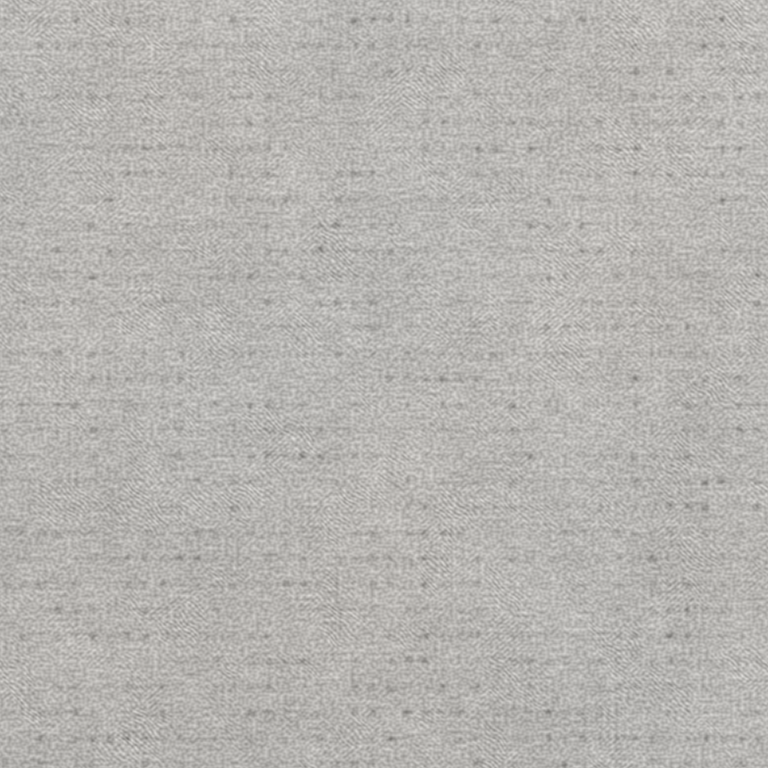
Write a WebGL 1 fragment shader that draws this texture.

```glsl
precision highp float;
// Warm grey woven cloth with a grid of faint dark pinholes and a patchy fine twill.

uniform vec2 u_resolution;

const float TAU = 6.2831853;
const vec2 PINHOLE_COUNT = vec2(43.9, 29.95);
const vec2 PINHOLE_PHASE = vec2(0.30, 0.17);
const vec2 PINHOLE_RADIUS = vec2(0.0046, 0.0042);
const vec2 TWILL_FREQUENCY = vec2(122.0, 142.0);
const vec2 GRAIN_FREQUENCY = vec2(195.0, 225.0);
const vec3 CLOTH_COLOR = vec3(0.722, 0.715, 0.702);

float hash(vec2 p) {
  vec3 q = fract(p.xyx * 0.1031);
  q += dot(q, q.yzx + 33.33);
  return fract((q.x + q.y) * q.z);
}

float cornerSlope(vec2 cell, vec2 offset) {
  float angle = TAU * hash(cell);
  return dot(vec2(cos(angle), sin(angle)), offset);
}

// Gradient noise, centred on zero
float noise(vec2 p) {
  vec2 i = floor(p);
  vec2 f = fract(p);
  vec2 w = f * f * f * (f * (f * 6.0 - 15.0) + 10.0);
  vec2 e = vec2(1.0, 0.0);
  float low = mix(cornerSlope(i, f), cornerSlope(i + e, f - e), w.x);
  float high = mix(cornerSlope(i + e.yx, f - e.yx), cornerSlope(i + 1.0, f - 1.0), w.x);
  return mix(low, high, w.y);
}

// Fades detail too fine for the pixel grid
float detailFade(float frequency, float pixel) {
  return 1.0 - smoothstep(0.45, 0.9, frequency * pixel);
}

// Diagonal ribs, whose slant flips from patch to patch
float twill(vec2 uv, vec2 frequency) {
  vec2 p = uv * frequency + 0.5 * noise(uv * 45.0);
  float falling = sin(TAU * (p.x + p.y));
  float rising = sin(TAU * (p.x - p.y));
  float slant = smoothstep(-0.08, 0.22, noise(uv * vec2(19.0, 16.0) + 7.0));
  float strength = smoothstep(-0.3, 0.45, noise(uv * 13.0 + 31.0));
  return mix(falling, 0.7 * rising, slant) * strength;
}

// Soft pinholes of uneven depth and slightly uneven place
float pinholes(vec2 uv, vec2 count, vec2 phase, vec2 radius) {
  vec2 grid = uv * count - phase + 0.5;
  vec2 id = floor(grid);
  vec2 jitter = vec2(hash(id + 17.0), hash(id + 59.0)) - 0.5;
  vec2 d = (fract(grid) - 0.5 - 0.1 * jitter) / (count * radius);
  float chance = hash(id + 101.0);
  float depth = 0.15 + 0.85 * chance * chance;
  float wear = clamp(0.85 + 1.1 * noise(id * 0.23 + 5.0), 0.3, 1.4);
  return depth * wear * exp(-dot(d, d));
}

// Broken shadows along each pinhole row
float rowShadow(vec2 uv, float count, float phase) {
  float d = (fract(uv.y * count - phase + 0.5) - 0.5) / 0.13;
  float row = floor(uv.y * count - phase + 0.5);
  float broken = smoothstep(-0.2, 0.45, noise(vec2(uv.x * 14.0, row * 0.73)));
  return broken * exp(-d * d);
}

void main() {
  vec2 uv = gl_FragCoord.xy / u_resolution;
  float pixel = 1.0 / min(u_resolution.x, u_resolution.y);

  // Broad light and blotchy wear
  float shade = 0.024 * (uv.y - 0.5) + 0.012 * (uv.x - 0.5);
  shade += 0.03 * noise(uv * 5.0 + 3.0) + 0.025 * noise(uv * vec2(17.0, 24.0));

  // Yarn grain, thread streaks and ribs
  shade += 0.15 * noise(uv * GRAIN_FREQUENCY) * detailFade(GRAIN_FREQUENCY.y, pixel);
  shade += 0.065 * noise(uv * vec2(38.0, 185.0) + 11.0) * detailFade(185.0, pixel);
  shade += 0.042 * twill(uv, TWILL_FREQUENCY) * detailFade(length(TWILL_FREQUENCY), pixel);

  // Pinholes and their rows
  shade -= 0.15 * pinholes(uv, PINHOLE_COUNT, PINHOLE_PHASE, PINHOLE_RADIUS);
  shade -= 0.022 * rowShadow(uv, PINHOLE_COUNT.y, PINHOLE_PHASE.y);

  // Slight drift between warm and cool grey
  vec3 tint = vec3(0.006, -0.001, -0.005) * noise(uv * 3.0 + 41.0);
  gl_FragColor = vec4(clamp(CLOTH_COLOR + shade + tint, 0.0, 1.0), 1.0);
}
```
